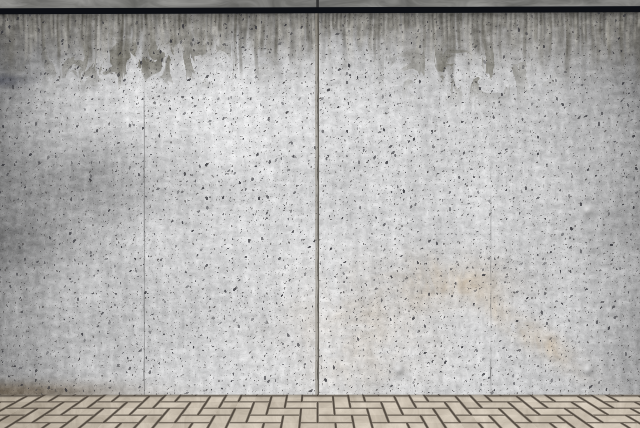
Reproduce this texture procedurally as a WebGL 2 fragment shader.

```glsl
#version 300 es
precision highp float;
// A weathered concrete wall with drip stains, pits and joints above a paved path.
uniform vec2 u_resolution;
out vec4 fragColor;

float hash(vec2 c) { return fract(sin(dot(c, vec2(127.1, 311.7))) * 43758.5); }

// Soft elliptical spot
float blob(vec2 p, vec2 center, vec2 radius) {
  vec2 q = (p - center) / radius;
  return exp(-dot(q, q));
}

// Layered, warped sines, roughly -0.8 to 0.8
float clouds(vec2 p) {
  float sum = 0.0, amp = 0.5;
  for (int i = 0; i < 5; i++) {
    p = mat2(0.8, 0.6, -0.6, 0.8) * p * 1.7 + 1.3;
    p += 0.6 * sin(p.yx * 1.3);
    sum += amp * sin(p.x) * sin(p.y);
    amp *= 0.65;
  }
  return sum;
}

// Cellular scatter of tilted holes, mostly small
float pits(vec2 p, float scale, float share) {
  vec2 g = p * scale, cell = floor(g);
  float dark = 0.0, aa = 0.5 * scale / u_resolution.y;
  for (int y = -1; y <= 1; y++)
    for (int x = -1; x <= 1; x++) {
      vec2 id = cell + vec2(x, y);
      vec2 d = g - id - vec2(hash(id + 17.0), hash(id + 43.0));
      float a = 0.2 + 1.9 * hash(id + 71.0), size = hash(id + 5.0);
      float r = mix(0.08, 0.25, size * size);
      d = mat2(cos(a), -sin(a), sin(a), cos(a)) * d * vec2(1.0, 1.7);
      d += 0.03 * sin(g.yx * 17.0);
      float hole = 1.0 - smoothstep(r - aa, r + aa, length(d));
      dark = max(dark, hole * step(hash(id), share) * mix(0.4, 1.0, hash(id + 29.0)));
    }
  return dark;
}

// Vertical runs of random length hanging from the top seam
float drips(vec2 p, float depth, float columns, float reach) {
  float x = p.x * columns + 0.8 * sin(p.x * 23.0) + 0.12 * sin(p.y * 45.0 + p.x * 20.0);
  float h = hash(vec2(floor(x), columns));
  float len = reach * (0.2 + 0.8 * h * h);
  float run = 1.0 - smoothstep(0.1, 0.5, abs(fract(x) - 0.5));
  return run * (1.0 - smoothstep(len * 0.65, len, depth)) * hash(vec2(floor(x), 9.0));
}

// Thin line across the given coordinate
float stripe(float x, float at, float halfWidth) {
  float aa = 0.6 / u_resolution.y;
  return 1.0 - smoothstep(halfWidth - aa, halfWidth + aa, abs(x - at));
}

vec3 wall(vec2 p) {
  float depth = 0.965 - p.y, right = u_resolution.x / u_resolution.y - p.x;
  // Broad light and shade
  float tone = 0.84 + 0.04 * clouds(p * 4.0) + 0.04 * clouds(p * vec2(14.0, 9.0));
  tone -= 0.29 * exp(-p.x * 5.5) + 0.22 * exp(-right * 6.0) + 0.17 * exp(-depth * 11.0);
  tone -= 0.13 * blob(p, vec2(0.2, 0.58), vec2(0.2, 0.09));
  tone -= 0.10 * blob(p, vec2(0.07, 0.44), vec2(0.11, 0.07));
  tone -= 0.12 * blob(p, vec2(0.0, 0.93), vec2(0.16, 0.13));
  tone -= 0.10 * blob(p, vec2(1.5, 0.90), vec2(0.16, 0.15));
  tone += 0.09 * blob(p, vec2(0.3, 0.77), vec2(0.22, 0.09));
  tone += 0.08 * blob(p, vec2(0.56, 0.74), vec2(0.05, 0.11));
  tone += 0.09 * blob(p, vec2(0.625, 0.596), vec2(0.025, 0.02));
  vec3 col = min(tone, 0.88) * vec3(0.998, 1.0, 1.004);
  col = mix(col, vec3(0.30, 0.31, 0.35), 0.7 * blob(p, vec2(0.0, 0.812), vec2(0.06, 0.015)));

  // Rust and earth tints
  float rust = 0.8 * blob(p, vec2(1.05, 0.345), vec2(0.13, 0.05));
  rust += 0.75 * blob(vec2(p.x, p.y + 0.65 * (p.x - 1.24)), vec2(1.24, 0.22), vec2(0.12, 0.035));
  rust += 0.4 * blob(p, vec2(0.84, 0.22), vec2(0.16, 0.13));
  rust *= 0.75 + 0.7 * clouds(p * 18.0);
  col = mix(col, vec3(0.76, 0.68, 0.57), clamp(rust * 0.6, 0.0, 0.8));
  col = mix(col, vec3(0.36, 0.30, 0.22), 0.65 * blob(p, vec2(0.0, 0.085), vec2(0.28, 0.022)));

  // Drip stains: damp band, dark runs, pale runs, ragged ends
  float edge = 0.085 + 0.06 * clouds(vec2(p.x * 11.0, 2.0));
  float band = 1.0 - smoothstep(edge * 0.4, edge * 1.5, depth);
  col = mix(col, vec3(0.53, 0.52, 0.50), 0.5 * band);
  for (int i = 0; i < 3; i++) {
    float n = float(i);
    col = mix(col, vec3(0.36, 0.35, 0.32), 0.55 * drips(p, depth, 37.0 + 31.0 * n, 0.19 - 0.03 * n));
    col = mix(col, vec3(0.73, 0.72, 0.69), 0.5 * drips(p + 3.1, depth, 51.0 + 27.0 * n, 0.13));
  }
  float ends = blob(vec2(p.x, depth), vec2(0.33, 0.105), vec2(0.23, 0.05))
             + blob(vec2(p.x, depth), vec2(1.09, 0.125), vec2(0.15, 0.055));
  float ragged = smoothstep(0.05, 0.25, clouds(p * vec2(31.0, 17.0)));
  col = mix(col, vec3(0.42, 0.41, 0.37), 0.75 * ends * ragged);
  col *= 1.0 - 0.3 * exp(-depth * 60.0);

  // Grain and clustered pits
  col += 0.06 * clouds(p * 67.0) + 0.05 * clouds(p.yx * 111.0);
  float cluster = 0.12 * clouds(p * 9.0 + 4.0);
  col = mix(col, vec3(0.20, 0.20, 0.22), 0.85 * pits(p, 52.0, 0.38 + cluster));
  col = mix(col, vec3(0.30, 0.29, 0.29), 0.75 * pits(p + 7.3, 88.0, 0.45 + 2.0 * cluster));
  col = mix(col, vec3(0.40, 0.39, 0.38), 0.45 * pits(p + 2.9, 150.0, 0.45 + 2.0 * cluster));

  // Anchor marks: pale disc with a shaded rim
  for (int i = 0; i < 3; i++) {
    vec2 at = vec2(i == 2 ? 0.93 : 1.371, i == 0 ? 0.512 : 0.14);
    col = mix(col, vec3(0.40), 0.6 * blob(p, at + vec2(0.004, -0.008), vec2(0.012)));
    col = mix(col, vec3(0.88), 0.9 * blob(p, at, vec2(0.010)));
  }

  // Panel joints, broken and uneven
  float wear = clouds(vec2(3.0, p.y * 22.0)), wobble = 0.0008 * wear;
  float leftFade = 1.0 - smoothstep(0.7, 0.82, p.y), rightFade = 1.0 - smoothstep(0.5, 0.64, p.y);
  col = mix(col, vec3(0.34), (0.6 + 0.4 * wear) * stripe(p.x + wobble, 0.337, 0.0010) * leftFade);
  col = mix(col, vec3(0.42), (0.4 + 0.6 * wear) * stripe(p.x + wobble, 1.147, 0.0010) * rightFade);
  col = mix(col, vec3(0.58, 0.56, 0.52), 0.65 * stripe(p.x + wobble, 0.741, 0.0045));
  return mix(col, vec3(0.21, 0.20, 0.18), (0.75 + 0.3 * wear) * stripe(p.x + wobble, 0.7435, 0.0014));
}

// Herringbone paving in perspective
vec3 paving(vec2 p) {
  float z = 10.5 / (0.45 - p.y);
  vec2 g = vec2((p.x - 0.742) * z, z), cell = floor(g), f = fract(g), w = fwidth(g);
  float m = mod(cell.x - cell.y, 4.0);
  float left = m == 1.0 ? 1.0 : f.x, rightSide = m == 0.0 ? 1.0 : 1.0 - f.x;
  float low = m == 2.0 ? 1.0 : f.y, high = m == 3.0 ? 1.0 : 1.0 - f.y;
  float upright = 1.0 - smoothstep(0.015, 0.04 + w.x, min(left, rightSide));
  float flatJoint = 1.0 - smoothstep(0.015, 0.04 + w.y, min(low, high));
  vec3 stone = vec3(0.80, 0.76, 0.70) + 0.06 * clouds(p * 40.0) - 0.14 * exp(-p.x * 5.0);
  stone += 0.06 * (hash(cell) - 0.5);
  stone *= 1.0 - 0.3 * smoothstep(0.068, 0.08, p.y);
  return mix(stone, vec3(0.25, 0.22, 0.19), max(0.85 * upright, 0.6 * flatJoint));
}

void main() {
  vec2 p = gl_FragCoord.xy / u_resolution.y;
  float aa = 0.7 / u_resolution.y, seam = 0.9736 + 0.0033 * p.x;
  vec3 col = mix(paving(p), wall(p), smoothstep(0.078 - aa, 0.078 + aa, p.y));
  // Coping and the dark seam beneath it
  vec3 coping = vec3(0.48, 0.48, 0.47) + 0.12 * clouds(p * vec2(12.0, 40.0));
  coping = mix(coping, vec3(0.2), stripe(p.x, 0.742, 0.003));
  col = mix(col, coping, smoothstep(seam - aa, seam + aa, p.y));
  col = mix(col, vec3(0.05, 0.06, 0.08), stripe(p.y, seam, 0.007));
  fragColor = vec4(clamp(col, 0.0, 1.0), 1.0);
}
```
